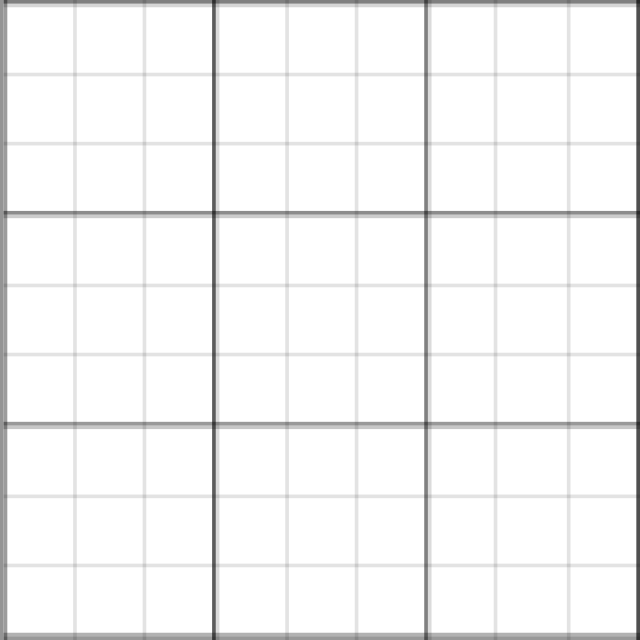
Give the GLSL for this pattern, as a Shadertoy shader.

```glsl
// A white nine by nine grid, with heavier grey rules around each three by three block.
#define CELLS 9
#define BLOCK 3
#define UNITS vec2(175.0, 176.0)
#define PITCH vec2(19.25, 19.34)
#define START vec2(1.0, 0.8)
#define THIN_TONE 0.89
#define COLUMN_TONES vec4(0.61, 0.36, 0.50, 0.31)
#define COLUMN_SHADES vec4(1.0, 0.86, 0.86, 1.0)
#define ROW_TONES vec4(0.50, 0.55, 0.60, 0.70)
#define ROW_SHADES vec4(0.84, 0.80, 0.78, 0.60)
#define MARGIN_TONE 0.58

// Coverage of the unit-wide strip that begins at edge
float strip(float p, float edge, float pixel) {
    return clamp((0.5 - abs(p - edge - 0.5)) / pixel + 0.5, 0.0, 1.0);
}

// Tone of one rule and of the paler strip beside it
float rule(float p, float edge, float tone, float shade, float pixel) {
    return mix(1.0, tone, strip(p, edge, pixel))
         * mix(1.0, shade, strip(p, edge + 1.0, pixel));
}

void mainImage(out vec4 fragColor, in vec2 fragCoord) {
    // Grid units, counted from the top left
    vec2 uv = fragCoord / iResolution.xy;
    vec2 p = vec2(uv.x, 1.0 - uv.y) * UNITS;
    vec2 pixel = UNITS / iResolution.xy;

    float columns = 1.0;
    float rows = 1.0;
    for (int i = 0; i <= CELLS; i++) {
        // Snapped edges give the slightly uneven cell sizes
        vec2 edge = floor(START + PITCH * float(i));
        int block = i / BLOCK;
        bool bold = i % BLOCK == 0;

        vec2 tone = bold ? vec2(COLUMN_TONES[block], ROW_TONES[block]) : vec2(THIN_TONE);
        vec2 shade = bold ? vec2(COLUMN_SHADES[block], ROW_SHADES[block]) : vec2(1.0);
        columns *= rule(p.x, edge.x, tone.x, shade.x, pixel.x);
        rows *= rule(p.y, edge.y, tone.y, shade.y, pixel.y);
    }

    // Rules multiply where they cross; the left margin stays plain
    float margin = strip(p.x, 0.0, pixel.x);
    float grey = mix(columns * rows, MARGIN_TONE, margin);
    fragColor = vec4(vec3(grey), 1.0);
}
```
